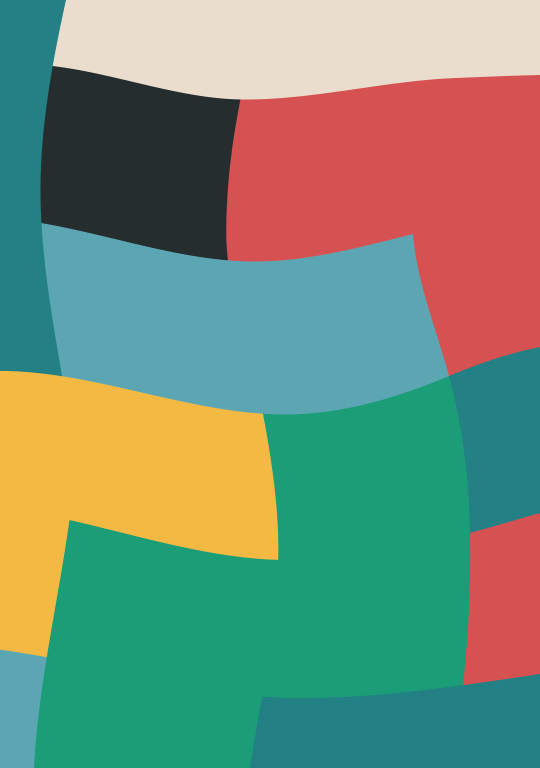
Give the GLSL for this background, as a WebGL 1 fragment shader.

```glsl
precision highp float;
// A flat patchwork of warm and cool colour blocks on a gently warped grid.
// Each grid line is a smooth Hermite path; antialiased side masks of these
// paths select the colour of every block, row by row from the top.
uniform vec2 u_resolution;

const vec3 CREAM = vec3(0.918, 0.867, 0.804);
const vec3 DARK  = vec3(0.145, 0.176, 0.180);
const vec3 RED   = vec3(0.839, 0.318, 0.322);
const vec3 SKY   = vec3(0.361, 0.651, 0.706);
const vec3 TEAL  = vec3(0.137, 0.502, 0.518);
const vec3 GREEN = vec3(0.106, 0.620, 0.467);
const vec3 GOLD  = vec3(0.957, 0.725, 0.263);

// Cubic between two knots, each holding (position, value, slope).
float hermite(float x, vec3 a, vec3 b) {
  float span = b.x - a.x;
  float t = clamp((x - a.x) / span, 0.0, 1.0);
  float s = 1.0 - t;
  return mix(a.y, b.y, t * t * (3.0 - 2.0 * t))
       + span * t * s * (a.z * s - b.z * t);
}

// Smooth paths through three, four or five knots.
float path(float x, vec3 a, vec3 b, vec3 c) {
  return x < b.x ? hermite(x, a, b) : hermite(x, b, c);
}

float path(float x, vec3 a, vec3 b, vec3 c, vec3 d) {
  return x < b.x ? hermite(x, a, b) : path(x, b, c, d);
}

float path(float x, vec3 a, vec3 b, vec3 c, vec3 d, vec3 e) {
  return x < b.x ? hermite(x, a, b) : path(x, b, c, d, e);
}

// One-pixel soft step past an edge.
float past(float value, float edge, float resolution) {
  return clamp((value - edge) * resolution + 0.5, 0.0, 1.0);
}

void main() {
  // Canvas fractions: x to the right, y downwards from the top.
  vec2 p = gl_FragCoord.xy / u_resolution;
  p.y = 1.0 - p.y;

  // Horizontal grid lines, top to bottom.
  float line1 = path(p.x, vec3(0.098, 0.086, 0.084), vec3(0.454, 0.1296, 0.0),
                     vec3(0.843, 0.1016, -0.028), vec3(1.0, 0.0977, -0.014));
  float line2 = path(p.x, vec3(0.076, 0.2904, 0.12), vec3(0.472, 0.3405, 0.0),
                     vec3(0.765, 0.3047, -0.176));
  float line3 = path(p.x, vec3(0.0, 0.483, 0.0), vec3(0.528, 0.5397, 0.0),
                     vec3(0.8315, 0.4896, -0.295), vec3(1.0, 0.4518, -0.14));
  float line4 = path(p.x, vec3(0.128, 0.677, 0.16), vec3(0.515, 0.729, 0.02),
                     vec3(0.870, 0.694, -0.19), vec3(1.0, 0.668, -0.197));
  float line5 = path(p.x, vec3(0.0, 0.846, 0.09), vec3(0.085, 0.8555, 0.127),
                     vec3(0.5556, 0.909, 0.0), vec3(1.0, 0.8776, -0.105));

  // Vertical grid lines, left to right.
  float leftLine = path(p.y, vec3(0.0, 0.1222, -0.313), vec3(0.2474, 0.075, 0.0),
                        vec3(0.4896, 0.1148, 0.242), vec3(0.677, 0.1287, -0.2),
                        vec3(1.0, 0.063, -0.071));
  float midLine = path(p.y, vec3(0.129, 0.4454, -0.284), vec3(0.302, 0.419, 0.0),
                       vec3(0.539, 0.487, 0.27), vec3(0.716, 0.5154, 0.0),
                       vec3(1.0, 0.463, -0.213));
  float rightLine = path(p.y, vec3(0.3047, 0.765, 0.1), vec3(0.4896, 0.8315, 0.384),
                         vec3(0.694, 0.8704, 0.03), vec3(0.892, 0.8574, -0.156));

  float pastLeft  = past(p.x, leftLine, u_resolution.x);
  float pastMid   = past(p.x, midLine, u_resolution.x);
  float pastRight = past(p.x, rightLine, u_resolution.x);

  // Colours across each row.
  vec3 row2 = mix(DARK, RED, pastMid);
  vec3 row3 = mix(SKY, RED, pastRight);
  vec3 row4 = mix(mix(GOLD, GREEN, pastMid), TEAL, pastRight);
  vec3 row5 = mix(mix(GOLD, GREEN, pastLeft), RED, pastRight);
  vec3 row6 = mix(mix(SKY, GREEN, pastLeft), TEAL, pastMid);

  // Stack the rows downwards, with a teal band along the upper left.
  vec3 color = mix(CREAM, row2, past(p.y, line1, u_resolution.y));
  color = mix(color, row3, past(p.y, line2, u_resolution.y));
  color = mix(TEAL, color, pastLeft);
  color = mix(color, row4, past(p.y, line3, u_resolution.y));
  color = mix(color, row5, past(p.y, line4, u_resolution.y));
  color = mix(color, row6, past(p.y, line5, u_resolution.y));

  gl_FragColor = vec4(color, 1.0);
}
```
